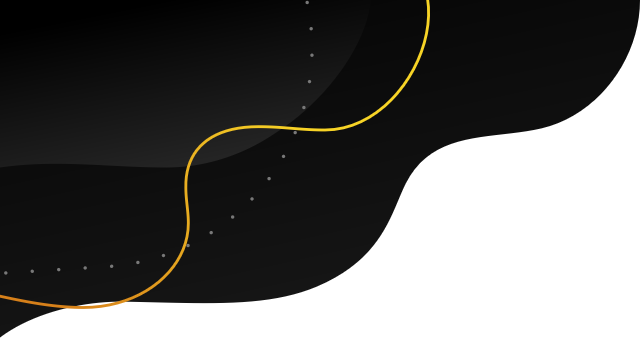
Write a WebGL 2 fragment shader that draws this background.

```glsl
#version 300 es
precision highp float;
// Dark flowing waves on white, with a gold ribbon line and an arc of grey dots.

uniform vec2 u_resolution;
out vec4 fragColor;

const float CANVAS_WIDTH = 768.0;   // design units across the canvas
const float FAR = 1e4;
const int CURVE_STEPS = 20;
const int ARC_DOTS = 15;
const int DOT_COUNT = 19;

const vec3 WHITE = vec3(1.0);
const vec3 GOLD = vec3(0.97, 0.83, 0.15);
const vec3 AMBER = vec3(0.84, 0.50, 0.10);
const vec3 DOT_GREY = vec3(0.47);

vec2 cubic(vec2 a, vec2 b, vec2 c, vec2 d, float t) {
    float s = 1.0 - t;
    return s * s * s * a + 3.0 * s * t * (s * b + t * c) + t * t * t * d;
}

float segmentDistance(vec2 p, vec2 a, vec2 b) {
    vec2 ab = b - a;
    return length(p - a - ab * clamp(dot(p - a, ab) / dot(ab, ab), 0.0, 1.0));
}

// Extends a path by one cubic: x = nearest distance, y = -1 above it, +1 below.
vec2 extend(vec2 path, vec2 p, vec2 a, vec2 b, vec2 c, vec2 d) {
    vec2 q = a;
    for (int i = 1; i <= CURVE_STEPS; i++) {
        vec2 r = cubic(a, b, c, d, float(i) / float(CURVE_STEPS));
        path.x = min(path.x, segmentDistance(p, q, r));
        if ((q.x > p.x) != (r.x > p.x)) {
            float edgeY = mix(q.y, r.y, (p.x - q.x) / (r.x - q.x));
            path.y = p.y < edgeY ? -1.0 : 1.0;
        }
        q = r;
    }
    return path;
}

float coverage(float signedDistance, float pixel) {
    return clamp(0.5 - signedDistance / pixel, 0.0, 1.0);
}

// Signed distance to the large dark wave
float largeWave(vec2 p) {
    vec2 e = vec2(FAR, 1.0);
    e = extend(e, p, vec2(768, 0), vec2(768, 70), vec2(718, 138), vec2(650, 154));
    e = extend(e, p, vec2(650, 154), vec2(590, 168), vec2(520, 155), vec2(487, 220));
    e = extend(e, p, vec2(487, 220), vec2(469, 256), vec2(460, 310), vec2(380, 344));
    e = extend(e, p, vec2(380, 344), vec2(320, 369), vec2(250, 364), vec2(150, 362));
    e = extend(e, p, vec2(150, 362), vec2(100, 361), vec2(40, 375), vec2(0, 405));
    return e.x * e.y;
}

// Signed distance to the inner wave
float innerWave(vec2 p) {
    vec2 e = vec2(FAR, 1.0);
    e = extend(e, p, vec2(445, 0), vec2(440, 55), vec2(390, 122), vec2(330, 160));
    e = extend(e, p, vec2(330, 160), vec2(290, 187), vec2(245, 201), vec2(200, 201));
    e = extend(e, p, vec2(200, 201), vec2(130, 201), vec2(70, 191), vec2(0, 201));
    return e.x * e.y;
}

// Distance to the middle of the gold ribbon
float ribbon(vec2 p) {
    vec2 e = vec2(FAR, 1.0);
    e = extend(e, p, vec2(513, -2), vec2(524, 66), vec2(466, 156), vec2(390, 156));
    e = extend(e, p, vec2(390, 156), vec2(360, 156), vec2(340, 152), vec2(310, 152));
    e = extend(e, p, vec2(310, 152), vec2(252, 152), vec2(222, 180), vec2(223, 225));
    e = extend(e, p, vec2(223, 225), vec2(223, 240), vec2(226, 253), vec2(226, 268));
    e = extend(e, p, vec2(226, 268), vec2(226, 322), vec2(172, 369), vec2(100, 369));
    e = extend(e, p, vec2(100, 369), vec2(65, 369), vec2(30, 362), vec2(-2, 355));
    return e.x;
}

// Distance to the nearest dot: a circular arc that runs out into a line
float dots(vec2 p, vec2 center, float radius, vec2 tailStep) {
    float nearest = FAR;
    for (int i = 0; i < DOT_COUNT; i++) {
        float angle = radians(-12.1 + 6.95 * float(min(i, ARC_DOTS - 1)));
        vec2 dot = center + radius * vec2(cos(angle), sin(angle));
        dot += tailStep * float(max(i - ARC_DOTS + 1, 0));
        nearest = min(nearest, length(p - dot));
    }
    return nearest;
}

void main() {
    // y runs downward from the top edge
    float pixel = CANVAS_WIDTH / u_resolution.x;
    vec2 p = vec2(gl_FragCoord.x, u_resolution.y - gl_FragCoord.y) * pixel;

    // Dark waves, each brightening toward its lower edge
    float largeShade = clamp(p.y / 485.0 + p.x / 2200.0 - 0.1, 0.0, 1.0);
    float innerShade = clamp((p.y + 0.2 * p.x - 40.0) / 200.0, 0.0, 1.0);
    vec3 color = mix(WHITE, vec3(0.02 + 0.08 * largeShade), coverage(largeWave(p), pixel));
    color = mix(color, vec3(0.14 * innerShade), coverage(innerWave(p), pixel));

    // Dots, then the ribbon over them
    float dotDistance = dots(p, vec2(112, 58), 262.5, vec2(-31.75, 2.0));
    color = mix(color, DOT_GREY, coverage(dotDistance - 2.0, pixel));
    vec3 gold = mix(AMBER, GOLD, smoothstep(-20.0, 420.0, p.x + 0.3 * (200.0 - p.y)));
    color = mix(color, gold, coverage(ribbon(p) - 1.7, pixel));

    fragColor = vec4(color, 1.0);
}
```
